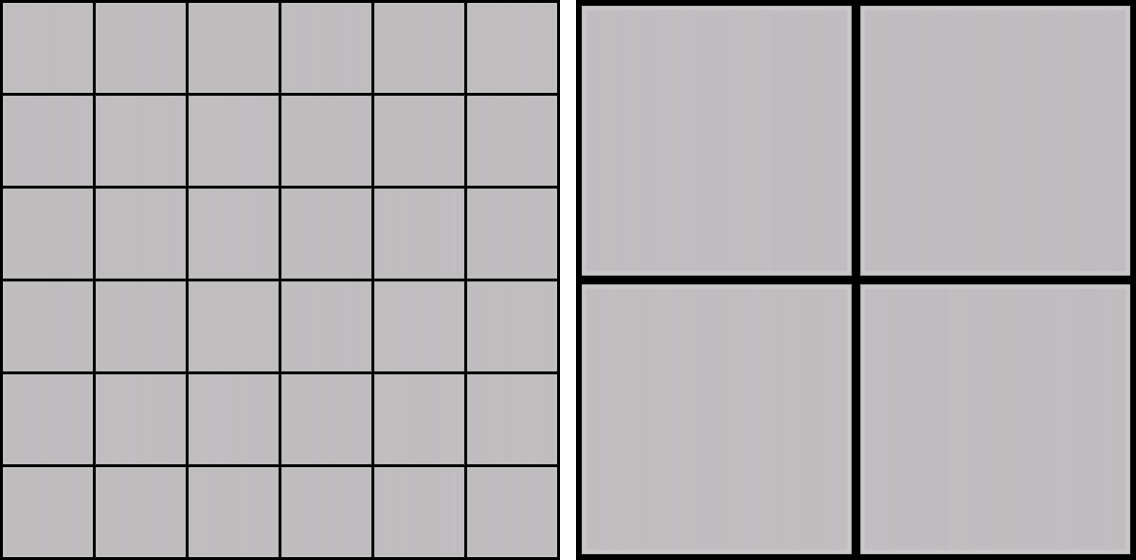
Left, the full canvas; right, a detail of the centre.
Give the GLSL for this pattern, as a WebGL 2 fragment shader.

```glsl
#version 300 es
precision highp float;

uniform vec2 u_resolution;
out vec4 fragColor;

const float TILES = 6.0;
const float LINE_WIDTH = 0.0052;
const float RIM_WIDTH = 0.0026;
const vec3 TILE_COLOR = vec3(0.752, 0.741, 0.751);
const vec3 RIM_COLOR = vec3(0.79, 0.78, 0.79);
const vec3 LINE_COLOR = vec3(0.0, 0.0, 0.004);

float hash(vec2 p) {
    return fract(sin(dot(p, vec2(127.1, 311.7))) * 43758.5453);
}

// Distance to the nearest grid line, in canvas units
float gridDistance(vec2 cell, float pitch) {
    vec2 offset = abs(fract(cell + 0.5) - 0.5) * pitch;
    return min(offset.x, offset.y);
}

// Antialiased coverage of a band around a line
float band(float dist, float halfWidth, float pixel) {
    return clamp(0.5 + (halfWidth - dist) / pixel, 0.0, 1.0);
}

// Faint tone shift per tile with very fine vertical streaks
float tileTone(vec2 cell, float x) {
    float shift = (hash(floor(cell)) - 0.5) * 0.004;
    float streak = (hash(vec2(floor(x * 256.0), 3.0)) - 0.5) * 0.006;
    return shift + streak;
}

void main() {
    vec2 uv = gl_FragCoord.xy / u_resolution;
    float pixel = 1.0 / min(u_resolution.x, u_resolution.y);

    // Outer lines lie fully inside the canvas
    float pitch = (1.0 - LINE_WIDTH) / TILES;
    vec2 cell = (uv - 0.5 * LINE_WIDTH) / pitch;
    float dist = gridDistance(cell, pitch);

    vec3 color = TILE_COLOR + tileTone(cell, uv.x);

    // Slightly lighter rim beside each line
    float rim = band(dist, 0.5 * LINE_WIDTH + RIM_WIDTH, pixel);
    color = mix(color, RIM_COLOR, rim);

    float line = band(dist, 0.5 * LINE_WIDTH, pixel);
    color = mix(color, LINE_COLOR, line);

    fragColor = vec4(color, 1.0);
}
```
